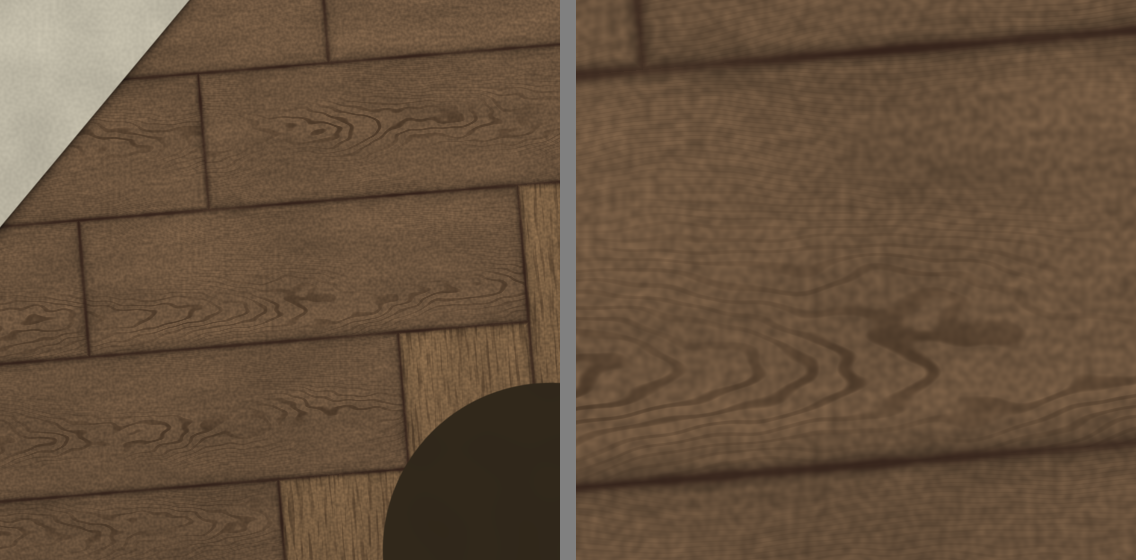
Left, the full canvas; right, a detail of the centre.
Reproduce this texture procedurally as a Shadertoy shader.

```glsl
const float TILT = 0.08;                     // rotation of the floor, radians
const float BOARD_WIDTH = 0.2447;
const float BOARD_LENGTH = 0.787;
const float ROW_STEP = 0.234;                // sideways shift from row to row
const vec2 FLOOR_ORIGIN = vec2(-0.046, 0.1038);
const float SEAM_WIDTH = 0.0032;
const float BEVEL_WIDTH = 0.024;
const float RING_DENSITY = 15.0;
const float RING_CURVE = 1300.0;
const float SPECKLE = 0.17;
const float FIGURE_HEIGHT[5] = float[5](0.72, 0.42, 0.27, 0.52, 0.85);
const float FIGURE_STRENGTH[5] = float[5](0.8, 0.9, 0.95, 1.0, 0.3);
const vec2 TILE_CORNER = vec2(0.0, 0.594);
const vec2 TILE_NORMAL = vec2(-0.768, 0.640);
const vec2 DISC_CENTRE = vec2(0.983, 0.017);
const float DISC_RADIUS = 0.2995;
const vec3 OAK = vec3(0.418, 0.326, 0.240);
const vec3 PALE_OAK = vec3(0.490, 0.382, 0.268);
const vec3 RING_COLOR = vec3(0.235, 0.170, 0.115);
const vec3 SEAM_COLOR = vec3(0.200, 0.130, 0.100);
const vec3 TILE_COLOR = vec3(0.735, 0.712, 0.640);
const vec3 DISC_COLOR = vec3(0.190, 0.155, 0.105);

float hash(vec2 p) {
    return fract(sin(dot(p, vec2(127.1, 311.7))) * 43758.5);
}

vec2 gradient(vec2 cell) {
    float angle = 6.2832 * hash(cell);
    return vec2(cos(angle), sin(angle));
}

// Gradient noise, about -0.7 to 0.7
float noise(vec2 p) {
    vec2 i = floor(p), f = fract(p);
    vec2 w = f * f * f * (f * (f * 6.0 - 15.0) + 10.0);
    vec2 x = vec2(1.0, 0.0);
    float low = mix(dot(gradient(i), f), dot(gradient(i + x), f - x), w.x);
    float high = mix(dot(gradient(i + x.yx), f - x.yx), dot(gradient(i + 1.0), f - 1.0), w.x);
    return mix(low, high, w.y);
}

float fbm(vec2 p) {
    float sum = 0.0, gain = 1.0;
    for (int i = 0; i < 4; i++) {
        sum += gain * noise(p);
        p = p * 2.03 + 17.3;
        gain *= 0.5;
    }
    return sum;
}

// Nested growth rings around the middle line of a flat-sawn board
float ringFigure(vec2 grain, float offset, float seed) {
    vec2 q = grain + seed * 7.0;
    float d = offset + 0.022 * noise(q * vec2(5.0, 9.0));
    float field = grain.x * RING_DENSITY + RING_CURVE * d * d
        + 2.2 * noise(q * vec2(7.0, 16.0)) + 0.8 * noise(q * vec2(26.0, 55.0));
    float line = smoothstep(0.15, 1.0, sin(6.2832 * field));
    float core = exp(-d * d * 650.0);
    float patches = smoothstep(-0.4, 0.3, noise(q * vec2(4.5, 13.0)));
    return line * patches * (0.18 + 0.82 * core);
}

vec3 floorColor(vec2 p) {
    float c = cos(TILT), s = sin(TILT);
    vec2 q = vec2(c * p.x + s * p.y, c * p.y - s * p.x) - FLOOR_ORIGIN;

    // Stepped rows, met on the right by upright boards
    float row = floor(q.y / BOARD_WIDTH);
    float along = q.x - row * ROW_STEP;
    bool upright = along > BOARD_LENGTH;
    float column = floor((q.x - BOARD_LENGTH) / ROW_STEP);
    vec2 size = vec2(BOARD_LENGTH, upright ? ROW_STEP : BOARD_WIDTH);
    vec2 local = upright
        ? vec2((column + 1.0) * BOARD_WIDTH - q.y, q.x - BOARD_LENGTH - column * ROW_STEP)
        : vec2(mod(along, BOARD_LENGTH), q.y - row * BOARD_WIDTH);
    vec2 id = upright ? vec2(column, 20.0) : vec2(floor(along / BOARD_LENGTH), row);
    float seed = hash(id + 3.7);
    vec2 grain = local + seed * 13.0;

    // Wood tone, fine grain and speckle
    vec3 color = upright ? PALE_OAK : OAK;
    color *= 0.97 + 0.06 * seed;
    color *= 1.0 + 0.11 * fbm(grain * vec2(5.0, 18.0));
    color *= 1.0 + 0.09 * noise(grain * vec2(40.0, 170.0));
    color *= 1.0 + SPECKLE * (noise(p * 190.0) + 0.5 * noise(p.yx * 95.0));
    if (upright) {
        float streak = noise(grain * vec2(11.0, 140.0)) + 0.6 * noise(grain * vec2(25.0, 250.0));
        color = mix(color, RING_COLOR, 0.45 * smoothstep(-0.1, 0.65, streak));
    } else {
        int k = clamp(int(row) + 1, 0, 4);
        float offset = local.y - FIGURE_HEIGHT[k] * BOARD_WIDTH;
        color = mix(color, RING_COLOR, 0.68 * FIGURE_STRENGTH[k] * ringFigure(grain, offset, seed));
    }

    // Worn bevel and a soft seam that fades in places
    vec2 border = min(local, size - local);
    float edge = max(min(border.x, border.y) + 0.0016 * noise(p * 38.0), 0.0);
    float wear = noise(p * 9.0);
    color *= 1.0 - 0.18 * (1.0 - smoothstep(0.002, BEVEL_WIDTH, edge));
    float glint = (edge - 0.010) / 0.0035;
    color *= 1.0 + 0.13 * exp(-glint * glint) * (0.6 + noise(p * 15.0));
    float seam = exp(-pow(edge / SEAM_WIDTH, 2.0));
    color = mix(color, SEAM_COLOR, clamp(0.8 + 0.5 * wear, 0.0, 1.0) * seam);
    return color * (0.94 + 0.07 * smoothstep(0.0, 0.7, p.y));
}

void mainImage(out vec4 fragColor, in vec2 fragCoord) {
    vec2 p = fragCoord / iResolution.y;
    float pixel = 1.0 / iResolution.y;
    vec3 color = floorColor(p);

    // Stone tile with a contact shadow
    float tile = dot(p - TILE_CORNER, TILE_NORMAL);
    color *= 1.0 - 0.55 * exp(min(tile, 0.0) * 130.0);
    vec3 stone = TILE_COLOR * (1.0 + 0.08 * fbm(p * 8.0) + 0.05 * noise(p * 150.0));
    color = mix(color, stone, smoothstep(-pixel, pixel, tile));

    // Dark disc
    float disc = length(p - DISC_CENTRE) - DISC_RADIUS;
    vec3 discShade = DISC_COLOR * (1.0 + 0.03 * noise(p * 9.0));
    color = mix(color, discShade, 1.0 - smoothstep(-pixel, pixel, disc));

    fragColor = vec4(color, 1.0);
}
```
